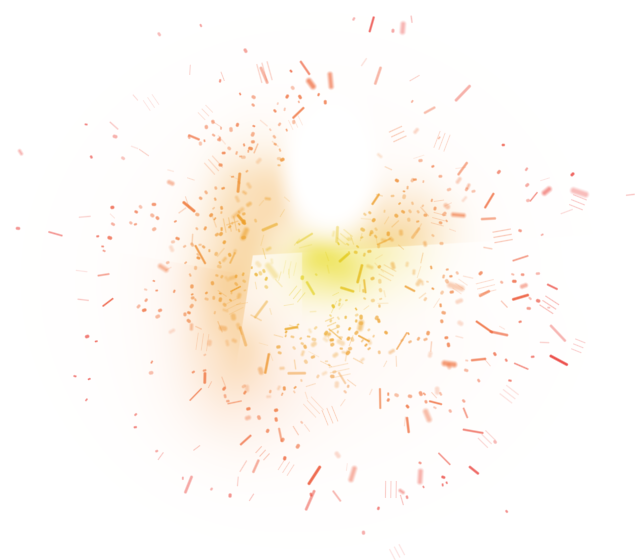
This background is drawn by a WebGL 2 fragment shader. Its source:

```glsl
#version 300 es
precision highp float;
// A warm burst of sparks on white: soft glows tinted from yellow to red,
// cut by a pale wedge and a white hollow. Flecks are jittered grid cells
// holding capsules, thinned by a density field and coloured by distance.
uniform vec2 u_resolution;
out vec4 fragColor;

// Layout, in canvas heights from the canvas centre
const vec2 BURST = vec2(-0.007, 0.021);
const vec2 HOLLOW = vec2(0.022, 0.205);
const vec2 HOLLOW_SIZE = vec2(0.095, 0.145);
const vec2 WEDGE = vec2(-0.120, 0.044);
const float PANEL_X = -0.032;
const float REACH = 0.56;

// Colours
const vec3 YELLOW = vec3(0.89, 0.82, 0.14);
const vec3 AMBER = vec3(0.93, 0.63, 0.18);
const vec3 ORANGE = vec3(0.94, 0.46, 0.26);
const vec3 RED = vec3(0.92, 0.27, 0.25);
const vec3 GLOW_YELLOW = vec3(0.93, 0.89, 0.32);
const vec3 GLOW_AMBER = vec3(0.96, 0.76, 0.46);
const vec3 GLOW_PEACH = vec3(0.99, 0.82, 0.73);

vec4 hash4(vec2 p) {
    vec4 q = fract(p.xyxy * vec4(0.1031, 0.1030, 0.0973, 0.1099));
    q += dot(q, q.wzxy + 33.33);
    return fract((q.xxyz + q.yzzw) * q.zywx);
}

float noise(vec2 p) {
    vec2 i = floor(p), f = fract(p);
    f = f * f * (3.0 - 2.0 * f);
    float low = mix(hash4(i).x, hash4(i + vec2(1, 0)).x, f.x);
    float high = mix(hash4(i + vec2(0, 1)).x, hash4(i + vec2(1, 1)).x, f.x);
    return mix(low, high, f.y);
}

float blob(vec2 p, vec2 centre, vec2 size) {
    vec2 d = (p - centre) / size;
    return exp(-dot(d, d));
}

float hollow(vec2 p) {
    return 1.0 - smoothstep(0.55, 1.15, length((p - HOLLOW) / HOLLOW_SIZE));
}

vec3 sparkColour(float r) {
    vec3 c = mix(YELLOW, AMBER, smoothstep(0.03, 0.15, r));
    c = mix(c, ORANGE, smoothstep(0.15, 0.29, r));
    return mix(c, RED, smoothstep(0.29, 0.46, r));
}

// Soft light behind the flecks
vec3 glow(vec2 p, float px) {
    float cloud = 0.72 + 0.56 * noise(p * 16.0);
    float edgeX = p.x - WEDGE.x - 0.15 * (p.y - WEDGE.y);
    float edgeY = WEDGE.y + 0.06 * (p.x - WEDGE.x) - p.y;
    float wedge = smoothstep(-px, px, edgeX) * smoothstep(-px, px, edgeY);
    wedge *= 1.0 - smoothstep(0.06, 0.21, edgeY);

    float peach = 0.17 * blob(p, vec2(-0.02, 0.0), vec2(0.29, 0.27));
    peach += 0.26 * blob(p, vec2(-0.14, -0.19), vec2(0.12, 0.11));
    float shelf = 0.015 - 0.176 * (p.x + 0.165) - p.y;
    peach += 0.16 * smoothstep(-px, px, shelf) * blob(p, vec2(-0.19, -0.01), vec2(0.10, 0.12));
    float amber = 0.62 * blob(p, vec2(-0.155, -0.035), vec2(0.068, 0.14));
    amber += 0.48 * blob(p, vec2(-0.112, 0.14), vec2(0.065, 0.09));
    amber += 0.46 * blob(p, vec2(0.133, 0.09), vec2(0.085, 0.07));
    float yellow = 0.62 * blob(p, vec2(0.0, 0.022), vec2(0.065, 0.05));
    yellow += 0.38 * blob(p, vec2(0.055, 0.027), vec2(0.11, 0.065));
    yellow *= mix(1.0, 0.55, wedge * smoothstep(px, -px, p.x - PANEL_X));

    float open = 1.0 - hollow(p);
    vec3 c = mix(vec3(1), GLOW_PEACH, peach * open * (1.0 - 0.5 * wedge));
    c = mix(c, GLOW_AMBER, clamp(amber * cloud * open * (1.0 - 0.82 * wedge), 0.0, 1.0));
    return mix(c, GLOW_YELLOW, clamp(yellow * cloud * open, 0.0, 1.0));
}

// Chance of a fleck: crowded near the burst, sparse to the rim
float density(vec2 p, float spread) {
    float r = length(p - BURST);
    float d = exp(-r * r / (spread * spread)) * (1.0 - smoothstep(0.42, REACH, r));
    return d * (1.0 - hollow(p));
}

// One layer of flecks; side > 0 repeats each one as a hatch of three
void scatter(inout vec3 col, vec2 p, float cell, float seed, vec2 size, float blur,
             float chance, float spread, float clump, float side, float opacity) {
    vec2 base = floor(p / cell);
    for (int k = 0; k < 9; k++) {
        vec2 id = base + vec2(k % 3 - 1, k / 3 - 1);
        vec4 place = hash4(id + seed);
        vec4 look = hash4(id + seed + 71.7);
        vec2 pos = (id + 0.5 + 0.8 * (place.xy - 0.5)) * cell;
        float crowd = mix(1.0, smoothstep(0.42, 0.72, noise(pos * 19.0 + seed)), clump);
        if (place.z > chance * density(pos, spread) * crowd) continue;

        // Outer flecks fly outward, inner ones tumble
        vec2 away = pos - BURST;
        float r = length(away);
        float tumble = mix(5.0, 1.3, smoothstep(0.10, 0.34, r));
        float a = atan(away.y, away.x) + (look.x - 0.5) * tumble;
        vec2 q = mat2(cos(a), -sin(a), sin(a), cos(a)) * (p - pos);
        float gap = 0.0095;
        q.y -= gap * clamp(round(q.y / gap), -side, side);
        vec2 s = size * vec2(0.5 + 0.7 * look.y, 0.55 + 0.75 * look.z);
        float d = length(vec2(max(abs(q.x) - s.x, 0.0), q.y)) - s.y;
        float alpha = opacity * (0.4 + 0.6 * look.w) * smoothstep(blur, -blur, d);
        col = mix(col, sparkColour(r), alpha);
    }
}

void main() {
    vec2 p = (gl_FragCoord.xy - 0.5 * u_resolution) / u_resolution.y;
    float px = 1.0 / u_resolution.y;
    vec3 col = glow(p, px);
    // Hatches, smudges, faint slivers, dots, then bold dashes
    scatter(col, p, 0.090, 13.0, vec2(0.014, 0.0008), px, 0.50, 0.48, 0.0, 1.0, 0.42);
    scatter(col, p, 0.105, 37.0, vec2(0.010, 0.0050), 0.004, 0.42, 0.42, 0.0, 0.0, 0.75);
    scatter(col, p, 0.032, 59.0, vec2(0.009, 0.0009), px, 0.60, 0.28, 0.0, 0.0, 0.40);
    scatter(col, p, 0.014, 83.0, vec2(0.0012, 0.0024), px, 0.85, 0.27, 1.0, 0.0, 0.85);
    scatter(col, p, 0.020, 97.0, vec2(0.0030, 0.0034), 0.003, 0.80, 0.19, 1.0, 0.0, 0.50);
    scatter(col, p, 0.062, 29.0, vec2(0.015, 0.0020), px, 0.72, 0.38, 0.0, 0.0, 0.95);
    fragColor = vec4(col, 1.0);
}
```
